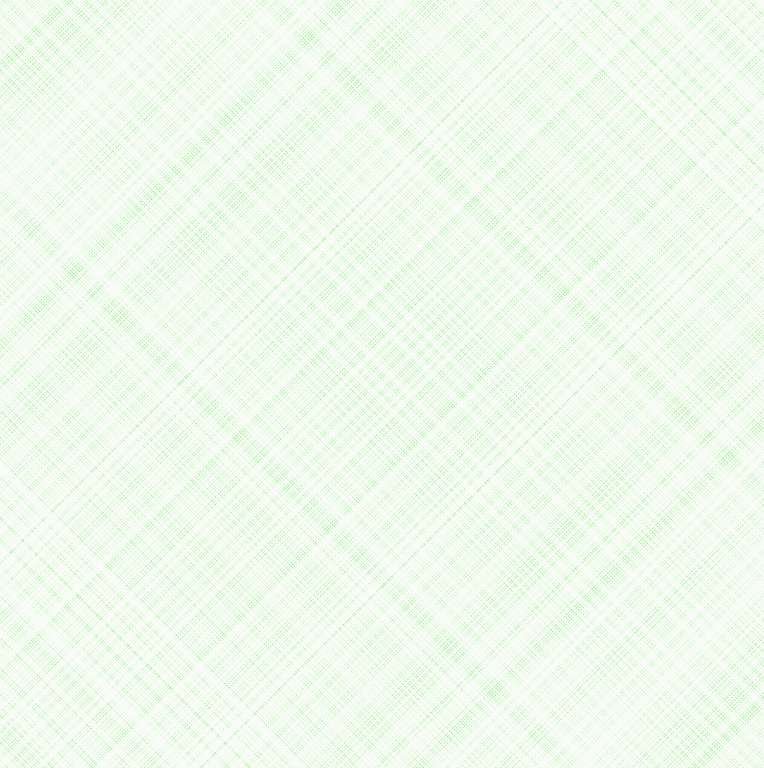
A Shadertoy shader for this pattern:

```glsl
const vec3 PAPER = vec3(0.983, 0.989, 0.976);
const vec3 INK = vec3(0.755, 0.950, 0.725);
const float THREADS = 223.0;       // threads per canvas height, along a diagonal sum
const float DUTY = 0.5;            // thread width relative to its pitch
const float JITTER = 0.4;          // random shift of a thread within its pitch
const float GAIN = 1.36;           // overall thread strength
const float SATURATION = 0.3;      // softening of the strongest crossings
const float TRACE = 0.04;          // ink along a thread away from crossings
const float FILTER_PIXELS = 1.22;  // smoothing width
const float SLASH_CENTER = 0.0;    // mirror axes of the two thread sets
const float BACKSLASH_CENTER = 0.05;
const vec2 SLASH_GAPS = vec2(0.38, 0.78);
const vec2 BACKSLASH_GAPS = vec2(0.47, 0.80);
const float GAP_WIDTH = 0.02;
const float GAP_DEPTH = 0.5;

// Integer hash mapped to 0..1
float hash(float index, float seed) {
    uint n = uint(int(index) + 4096) * 747796405u + uint(seed) * 2891336453u;
    n = ((n >> ((n >> 28u) + 4u)) ^ n) * 277803737u;
    n = (n >> 22u) ^ n;
    return float(n & 65535u) / 65535.0;
}

float noise(float x, float seed) {
    float cell = floor(x);
    float f = fract(x);
    f = f * f * (3.0 - 2.0 * f);
    return mix(hash(cell, seed), hash(cell + 1.0, seed), f);
}

// Pale bands that interrupt the weave
float gapMask(float position, vec2 gaps) {
    vec2 d = (vec2(position) - gaps) / GAP_WIDTH;
    vec2 falloff = exp(-d * d);
    return 1.0 - GAP_DEPTH * max(falloff.x, falloff.y);
}

// Individual, clustered and broad variation of one thread
float threadStrength(float index, float seed, vec2 gaps) {
    float single = mix(0.2, 1.55, hash(index, seed));
    float cluster = mix(0.42, 1.0, smoothstep(0.15, 0.45, noise(index * 0.37, seed + 1.0)));
    float broad = mix(0.93, 1.05, noise(index / 17.0, seed + 2.0));
    return single * cluster * broad * gapMask(index / THREADS, gaps);
}

// Box-filtered coverage by one mirrored set of parallel threads
float threadSet(float coordinate, float seed, vec2 gaps) {
    float x = abs(coordinate) * THREADS;
    float width = FILTER_PIXELS * THREADS / iResolution.y;
    float base = floor(x);
    float sum = 0.0;
    for (int k = -2; k <= 2; k++) {
        float cell = base + float(k);
        float index = abs(cell + 0.5) - 0.5;
        float shift = JITTER * (hash(index, seed + 3.0) - 0.5);
        float center = cell + 0.5 + (cell < 0.0 ? -shift : shift);
        float low = max(x - 0.5 * width, center - 0.5 * DUTY);
        float high = min(x + 0.5 * width, center + 0.5 * DUTY);
        sum += max(high - low, 0.0) / width * threadStrength(index, seed, gaps);
    }
    return GAIN * sum;
}

void mainImage(out vec4 fragColor, in vec2 fragCoord) {
    vec2 p = (fragCoord - 0.5 * iResolution.xy) / iResolution.y;

    // Two diagonal thread sets, crossing at right angles
    float slash = threadSet(p.x - p.y - SLASH_CENTER, 11.0, SLASH_GAPS);
    float backslash = threadSet(p.x + p.y - BACKSLASH_CENTER, 29.0, BACKSLASH_GAPS);

    // Ink gathers at crossings, with a faint trace along each thread
    float ink = 0.85 * slash * backslash + TRACE * (slash + backslash);
    ink /= 1.0 + SATURATION * ink;
    fragColor = vec4(mix(PAPER, INK, ink), 1.0);
}
```
